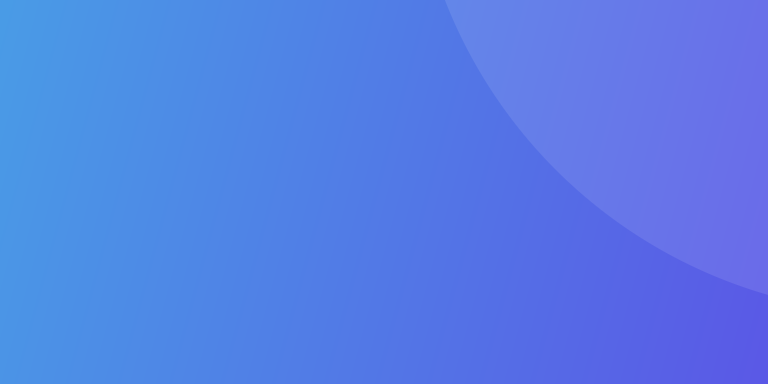
Reproduce this background procedurally as a Shadertoy shader.

```glsl
// A calm blue to indigo backdrop with one large, faint disc entering from the
// upper right. A tilted linear gradient spans the canvas corner to corner, and
// a circle distance function lays a translucent white veil over it.

#define SKY_BLUE     vec3(0.287, 0.610, 0.902)
#define INDIGO       vec3(0.353, 0.345, 0.902)
#define TILT_DEGREES 15.0
#define DISC_CENTER  vec2(2.355, 1.466)
#define DISC_RADIUS  1.284
#define VEIL_OPACITY 0.10

// Gradient position: 0 at the upper left corner, 1 at the lower right one.
float gradientPosition(vec2 p, vec2 size) {
    float tilt = radians(TILT_DEGREES);
    vec2 direction = vec2(cos(tilt), -sin(tilt));
    float span = dot(size, abs(direction));
    return clamp(0.5 + dot(p - 0.5 * size, direction) / span, 0.0, 1.0);
}

float circleDistance(vec2 p, vec2 center, float radius) {
    return length(p - center) - radius;
}

void mainImage(out vec4 fragColor, in vec2 fragCoord) {
    // Coordinates in canvas heights, origin at the lower left
    vec2 size = vec2(iResolution.x / iResolution.y, 1.0);
    vec2 p = fragCoord / iResolution.y;
    float pixel = 1.0 / iResolution.y;

    // Backdrop
    vec3 color = mix(SKY_BLUE, INDIGO, gradientPosition(p, size));

    // Translucent disc with a one pixel soft edge
    float edge = circleDistance(p, DISC_CENTER, DISC_RADIUS);
    float coverage = clamp(0.5 - edge / pixel, 0.0, 1.0);
    color = mix(color, vec3(1.0), VEIL_OPACITY * coverage);

    fragColor = vec4(color, 1.0);
}
```
